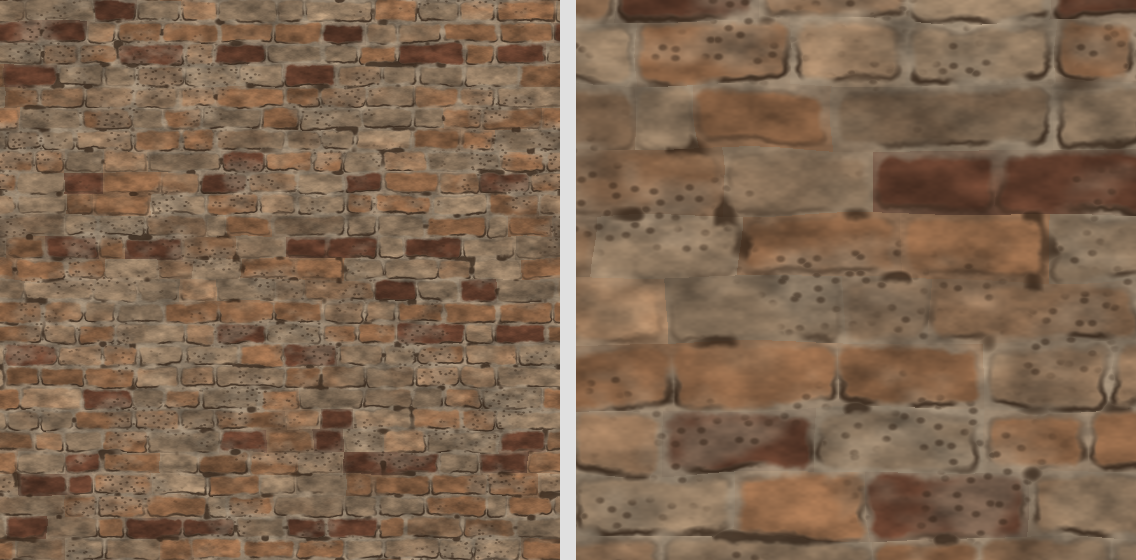
Left: the whole. Right: its middle third, enlarged.
A WebGL 1 fragment shader for this texture:

```glsl
precision highp float;
// Weathered old brick wall: uneven tan, clay and dark bricks in worn lime mortar.
uniform vec2 u_resolution;

const vec2 BRICKS = vec2(12.0, 26.0);  // bricks across, courses down
const vec2 LAYOUT = vec2(6.0, 13.0);   // the bond repeats twice each way
const float WIDTH_JITTER = 0.66;       // spread of the upright joints
const float MORTAR = 0.075;            // half joint, in course heights
const float CORNER = 0.15;
const float ROUGHNESS = 0.24;          // raggedness of brick outlines
const float WARP = 0.006;              // bend of the courses, in canvas units
const float SWAP_SHARE = 0.3;          // bricks that differ between repeats
const float DARK_SHARE = 0.11;
const vec3 TAN = vec3(0.53, 0.445, 0.355);
const vec3 CLAY = vec3(0.51, 0.365, 0.255);
const vec3 BURNT = vec3(0.33, 0.205, 0.15);
const vec3 LIME = vec3(0.56, 0.50, 0.425);
const vec3 CREVICE = vec3(0.19, 0.13, 0.085);

float hash(vec2 p) {
  vec3 q = fract(p.xyx * 0.1031);
  q += dot(q, q.yzx + 33.33);
  return fract((q.x + q.y) * q.z);
}

// Value noise that wraps over the unit square.
float noise(vec2 uv, vec2 freq, float seed) {
  vec2 p = uv * freq;
  vec2 i = floor(p);
  vec2 f = fract(p);
  f = f * f * (3.0 - 2.0 * f);
  vec2 a = mod(i, freq) + seed;
  vec2 b = mod(i + 1.0, freq) + seed;
  return mix(mix(hash(a), hash(vec2(b.x, a.y)), f.x),
             mix(hash(vec2(a.x, b.y)), hash(b), f.x), f.y);
}

float fbm(vec2 uv, vec2 freq, float seed) {
  float sum = 0.0;
  float amp = 0.5;
  for (int k = 0; k < 4; k++) {
    sum += amp * noise(uv, freq, seed);
    freq *= 2.0;
    seed += 17.0;
    amp *= 0.55;
  }
  return sum / 1.01;
}

// Wrapping cellular noise: distance to the nearest scattered point.
float cellular(vec2 uv, vec2 freq) {
  vec2 p = uv * freq;
  float nearest = 1.0;
  for (int y = -1; y <= 1; y++) {
    for (int x = -1; x <= 1; x++) {
      vec2 cell = floor(p) + vec2(float(x), float(y));
      vec2 id = mod(cell, freq);
      vec2 point = cell + vec2(hash(id + 5.0), hash(id + 91.0));
      nearest = min(nearest, length(p - point));
    }
  }
  return nearest;
}

// Position of upright joint i in a course.
float joint(float i, float course) {
  vec2 id = mod(vec2(i, course), LAYOUT);
  return i + WIDTH_JITTER * (hash(id + 3.0) - 0.5);
}

void main() {
  vec2 uv = gl_FragCoord.xy / u_resolution;
  vec2 bend = vec2(noise(uv, vec2(20.0, 30.0), 7.0), noise(uv, vec2(16.0, 26.0), 51.0)) - 0.5;
  vec2 wall = (uv + WARP * bend) * BRICKS;

  // Find the brick and its distance field, in course heights.
  float course = floor(wall.y);
  float x = wall.x + hash(vec2(mod(course, LAYOUT.y), 29.0));
  float i = floor(x);
  if (x < joint(i, course)) i -= 1.0;
  else if (x >= joint(i + 1.0, course)) i += 1.0;
  float left = joint(i, course);
  float right = joint(i + 1.0, course);
  float stretch = BRICKS.y / BRICKS.x;
  vec2 local = vec2((x - 0.5 * (left + right)) * stretch, fract(wall.y) - 0.5);
  vec2 id = mod(vec2(i, course), BRICKS);
  vec2 twin = mod(id, LAYOUT);
  vec2 size = vec2(0.5 * (right - left) * stretch, 0.5) - MORTAR - 0.05 * hash(twin + 40.0);
  vec2 q = abs(local) - size + CORNER;
  float ragged = fbm(uv, vec2(48.0, 64.0), 13.0) - 0.5;
  float dist = length(max(q, 0.0)) + min(max(q.x, q.y), 0.0) - CORNER + ROUGHNESS * ragged;

  // Brick tone, mostly shared between repeats.
  vec2 toneId = hash(id + 60.0) < SWAP_SHARE ? id + 70.0 : twin;
  float tone = hash(toneId + 11.0);
  float grain = fbm(uv, vec2(40.0, 72.0), 23.0);
  float stain = fbm(uv, vec2(14.0, 22.0), 37.0);
  vec3 brick = mix(TAN, CLAY, smoothstep(0.2, 0.65, tone + 0.5 * (stain - 0.5)));
  brick = mix(brick, BURNT, step(1.0 - DARK_SHARE, tone) * 0.9);
  brick *= 0.87 + 0.26 * hash(toneId + 19.0);
  brick = mix(brick, LIME, 0.55 * smoothstep(0.5, 0.75, stain));

  // Mortar, smeared over by brick dust in worn patches.
  float worn = smoothstep(0.54, 0.72, fbm(uv, vec2(5.0, 6.0), 83.0));
  vec3 mortar = mix(LIME, brick, 0.15 + 0.65 * worn);
  float soft = max(0.07, BRICKS.y / u_resolution.y);
  vec3 color = mix(brick, mortar, smoothstep(-soft, soft, dist));
  color *= 0.62 + 0.76 * grain;

  // Shadowed lower edges, open joints and pits.
  float under = smoothstep(0.25, -0.35, local.y);
  float rim = 1.0 - smoothstep(0.0, 0.09, abs(dist - 0.03));
  float broken = smoothstep(0.3, 0.65, noise(uv, vec2(44.0, 60.0), 67.0));
  float shade = rim * (0.2 + 0.6 * under) * broken * (1.0 - 0.5 * worn);
  float hollow = smoothstep(0.76, 0.9, noise(uv, vec2(38.0, 52.0), 97.0));
  shade = max(shade, 0.75 * hollow * smoothstep(-0.06, 0.06, dist));
  float pit = 1.0 - smoothstep(0.08, 0.28, cellular(uv, vec2(72.0, 96.0)));
  shade = max(shade, 0.5 * pit * smoothstep(0.5, 0.7, stain + 0.3 * ragged));
  gl_FragColor = vec4(mix(color, CREVICE, shade), 1.0);
}
```
